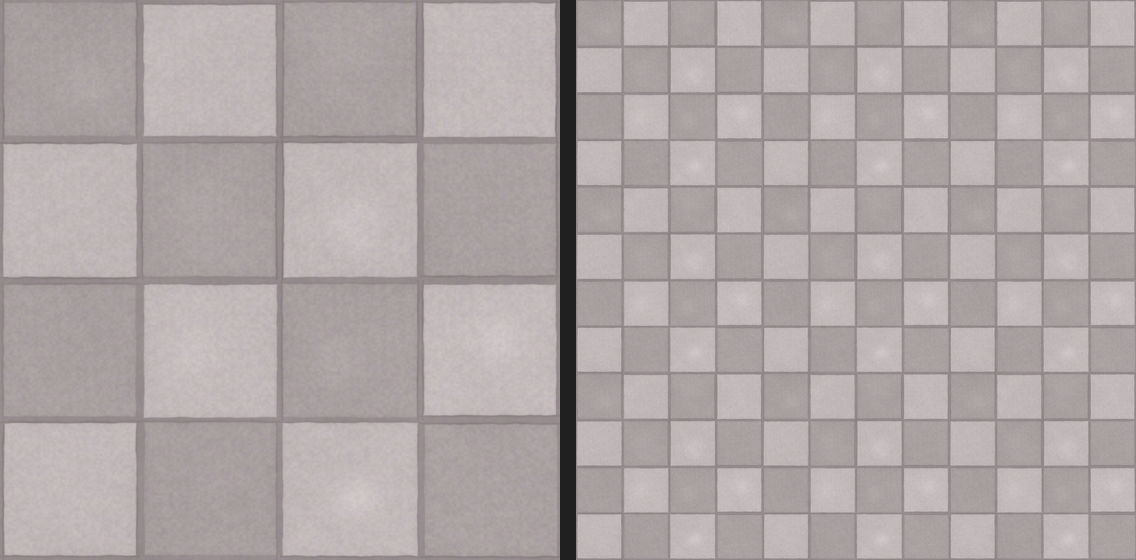
Left: one tile. Right: repeated 3 by 3.
Give the GLSL for this pattern, as a Shadertoy shader.

```glsl
// Seamless checkerboard of four by four matte stone tiles with narrow joints.
// Each tile is a box with its own insets and wavering edges; wrapped value
// noise adds cloudy wear, fine grain and broken dark creases in the joints.

const float TILES = 4.0;
const vec3 LIGHT_STONE = vec3(0.760, 0.723, 0.727);
const vec3 DARK_STONE = vec3(0.665, 0.628, 0.630);
const vec3 GROUT = vec3(0.588, 0.548, 0.555);
const vec3 CREASE = vec3(0.515, 0.475, 0.480);

float hash(vec2 p) {
    return fract(sin(dot(p, vec2(127.1, 311.7))) * 43758.5453);
}

// Value noise with a whole number of lattice cells across the canvas
float wrappedNoise(vec2 uv, float cells, float seed) {
    vec2 p = uv * cells;
    vec2 i = floor(p);
    vec2 f = fract(p);
    f = f * f * (3.0 - 2.0 * f);
    vec2 a = mod(i, cells);
    vec2 b = mod(i + 1.0, cells);
    float low = mix(hash(a + seed), hash(vec2(b.x, a.y) + seed), f.x);
    float high = mix(hash(vec2(a.x, b.y) + seed), hash(b + seed), f.x);
    return mix(low, high, f.y);
}

float clouds(vec2 uv, float seed) {
    return 0.5 * wrappedNoise(uv, 8.0, seed)
         + 0.3 * wrappedNoise(uv, 20.0, seed + 3.7)
         + 0.2 * wrappedNoise(uv, 48.0, seed + 8.1);
}

// Four random values for one tile
vec4 tileRandom(vec2 id, float seed) {
    return vec4(hash(id + seed), hash(id + seed + 5.3),
                hash(id + seed + 11.9), hash(id + seed + 17.1));
}

// Distance inward from the left, bottom, right and top tile edges
vec4 edgeDistances(vec2 local, vec4 random, float waver) {
    vec4 inset = mix(vec4(0.019), vec4(0.036), random) + waver;
    return vec4(local, 1.0 - local) - inset;
}

// Soft pale scuff; only a few tiles get a strong one
float scuff(vec2 local, vec4 random) {
    vec2 offset = local - mix(vec2(0.3), vec2(0.7), random.xy);
    return pow(random.z, 3.0) * exp(-dot(offset, offset) * 35.0);
}

void mainImage(out vec4 fragColor, in vec2 fragCoord) {
    vec2 uv = fragCoord / iResolution.xy;
    vec2 local = fract(uv * TILES);
    vec2 id = mod(floor(uv * TILES), TILES);
    float blur = max(0.007, TILES / min(iResolution.x, iResolution.y));

    // Tile shape
    float waver = 0.008 * (wrappedNoise(uv, 40.0, 2.3) - 0.5)
                + 0.004 * (wrappedNoise(uv, 112.0, 6.9) - 0.5);
    vec4 edges = edgeDistances(local, tileRandom(id, 1.7), waver);
    float inside = min(min(edges.x, edges.y), min(edges.z, edges.w));
    float tile = smoothstep(-blur, blur, inside);

    // Stone with cloudy wear and slightly dirty borders
    float isDark = mod(id.x + id.y, 2.0);
    vec3 stone = mix(LIGHT_STONE, DARK_STONE, isDark);
    float wear = clouds(uv, 4.1);
    stone += 0.035 * (wear - 0.5) + 0.012 * (hash(id + 9.4) - 0.5);
    stone += 0.075 * scuff(local, tileRandom(id, 21.3)) * (0.5 + wear);
    stone -= 0.018 * exp(-max(inside, 0.0) * 35.0);

    // Joint with a crease of uneven strength along each tile edge
    vec4 lines = exp(-pow((edges + 0.008) / 0.008, vec4(2.0)));
    lines *= smoothstep(0.15, 0.9, tileRandom(id, 31.7));
    float crease = max(max(lines.x, lines.y), max(lines.z, lines.w));
    crease *= 0.35 + 0.65 * wrappedNoise(uv, 24.0, 7.7);
    vec3 joint = GROUT + 0.04 * (clouds(uv, 12.6) - 0.5);
    joint = mix(joint, CREASE, crease);

    // Fine grain, drifting between rosy and yellowish
    vec3 color = mix(joint, stone, tile);
    float grain = 0.6 * wrappedNoise(uv, 256.0, 0.9)
                + 0.4 * wrappedNoise(uv, 144.0, 5.5) - 0.5;
    float tint = wrappedNoise(uv, 176.0, 15.2) - 0.5;
    color += 0.055 * grain * mix(0.5, 1.0, tile);
    color += tint * vec3(-0.004, 0.014, -0.016);

    fragColor = vec4(clamp(color, 0.0, 1.0), 1.0);
}
```
